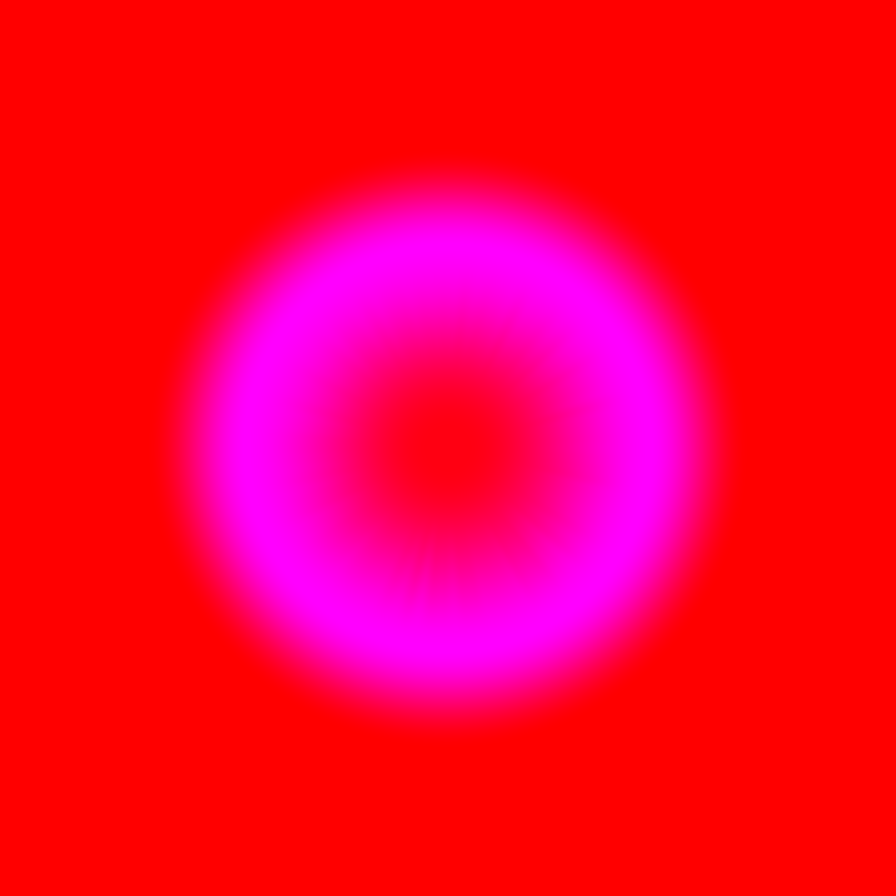
This background is drawn by a WebGL 1 fragment shader. Its source:

```glsl
precision highp float;

uniform vec2 u_resolution;

const vec3 FIELD_RED = vec3(1.0, 0.0, 0.0);
const vec3 RING_MAGENTA = vec3(1.0, 0.0, 1.0);
const vec2 CENTER = vec2(0.5, 0.5);
const float CORE_GLOW = 0.07;
const float INNER_START = 0.02;
const float INNER_END = 0.23;
const float OUTER_START = 0.2235;
const float OUTER_END = 0.3365;
const float SPOKE_COUNT = 90.0;
const float SPOKE_DEPTH = 0.07;
const float SHADE_DEPTH = 0.05;
const vec2 SHADE_DIRECTION = vec2(0.6, -0.8);
const float TAU = 6.2831853;

float hash(float n) {
  return fract(sin(n * 127.1) * 43758.5453);
}

// Smooth noise around the circle, wrapping without a seam
float spokeNoise(float turn) {
  float x = turn * SPOKE_COUNT;
  float cell = floor(x);
  float a = hash(mod(cell, SPOKE_COUNT));
  float b = hash(mod(cell + 1.0, SPOKE_COUNT));
  return mix(a, b, smoothstep(0.0, 1.0, x - cell));
}

void main() {
  vec2 p = (gl_FragCoord.xy - 0.5 * u_resolution) / min(u_resolution.x, u_resolution.y);
  p += vec2(0.5) - CENTER;
  float radius = length(p);
  vec2 direction = p / max(radius, 0.0001);

  // Soft ring: slow rise from the core, steeper fall outside
  float rise = mix(CORE_GLOW, 1.0, smoothstep(INNER_START, INNER_END, radius));
  float fall = 1.0 - smoothstep(OUTER_START, OUTER_END, radius);

  // Faint spokes and shade on the inner slope, deeper at the lower right
  float slope = smoothstep(0.07, 0.15, radius) * (1.0 - smoothstep(0.16, 0.215, radius));
  float facing = 0.5 + 0.5 * dot(direction, SHADE_DIRECTION);
  float turn = atan(p.y, p.x + step(radius, 0.0) * 0.0001) / TAU + 0.5;
  float spokes = (spokeNoise(turn) - 0.5) * SPOKE_DEPTH * mix(0.3, 1.0, facing);
  float shade = (facing - 0.3) * SHADE_DEPTH;

  float ring = clamp((rise + slope * (spokes - shade)) * fall, 0.0, 1.0);
  gl_FragColor = vec4(mix(FIELD_RED, RING_MAGENTA, ring), 1.0);
}
```
